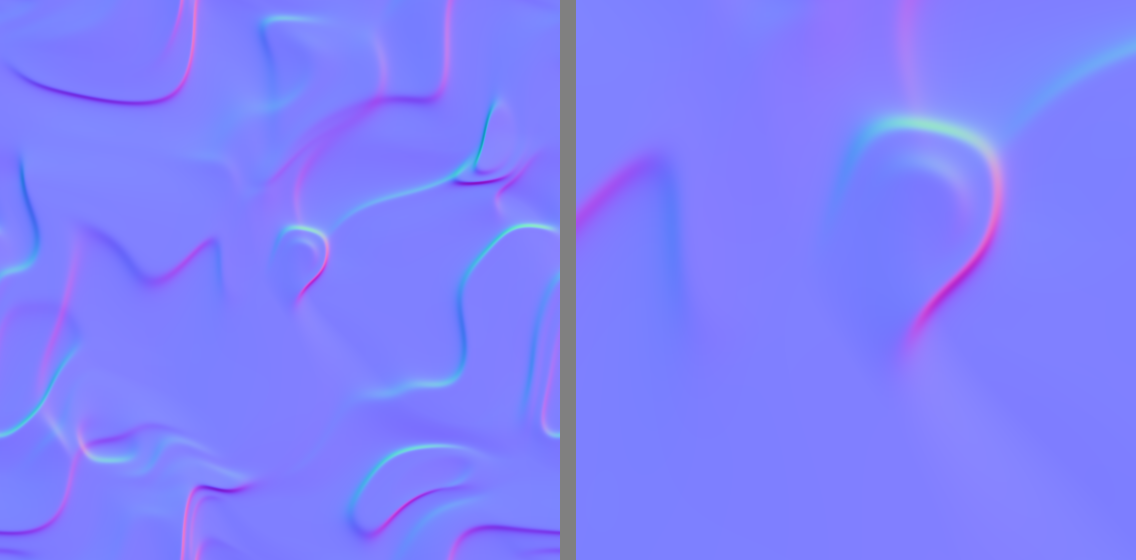
Left, the full canvas; right, a detail of the centre.
Write a WebGL 1 fragment shader that draws this texture map.

```glsl
precision highp float;
uniform vec2 u_resolution;

const float TAU = 6.2831853;

// Layered sines with whole-number wave vectors, so the sum wraps on the unit square
float waves(vec2 p, float seed, float reach) {
  float sum = 0.0;
  for (int i = 0; i < 6; i++) {
    float n = seed + float(i);
    vec2 k = floor(fract(n * vec2(0.7549, 0.5698)) * (2.0 * reach + 1.0)) - reach;
    sum += sin(TAU * (dot(k, p) + fract(n * n * 0.381)));
  }
  return sum * 0.577;
}

// Bend the plane: broad folds first, then small wiggles
vec2 warp(vec2 p) {
  p += 0.05 * vec2(waves(p, 3.0, 2.0), waves(p, 14.0, 2.0));
  return p + 0.012 * vec2(waves(p, 22.0, 4.0), waves(p, 29.0, 4.0));
}

// Creases along contour lines of two fields, fading in and out
float height(vec2 p) {
  vec2 q = warp(p);
  float h = 0.0;
  for (int j = 0; j < 2; j++) {
    float field = waves(q, 37.0 + 17.0 * float(j), 3.0);
    for (int i = 0; i < 3; i++) {
      float level = 0.9 * (float(i) - 1.0);
      float seed = 70.0 + 7.0 * float(i) + 25.0 * float(j);
      float strength = smoothstep(-0.1, 1.8, waves(q, seed, 1.0));
      float width = mix(0.5, 0.15, strength);
      float x = (field - level) / width;
      // a soft step with a slight ridge on it
      h += strength * (x + 0.6) / sqrt(1.0 + x * x);
    }
  }
  return h;
}

void main() {
  vec2 p = gl_FragCoord.xy / u_resolution;
  vec2 e = vec2(0.002, 0.0);

  // Slope of the surface, then its normal packed as a colour
  float h = height(p);
  vec2 slope = vec2(height(p + e.xy) - h, height(p + e.yx) - h) / e.x;
  vec3 normal = normalize(vec3(-slope * vec2(0.0038, 0.0046), 1.0));
  gl_FragColor = vec4(normal * 0.5 + 0.5, 1.0);
}
```
